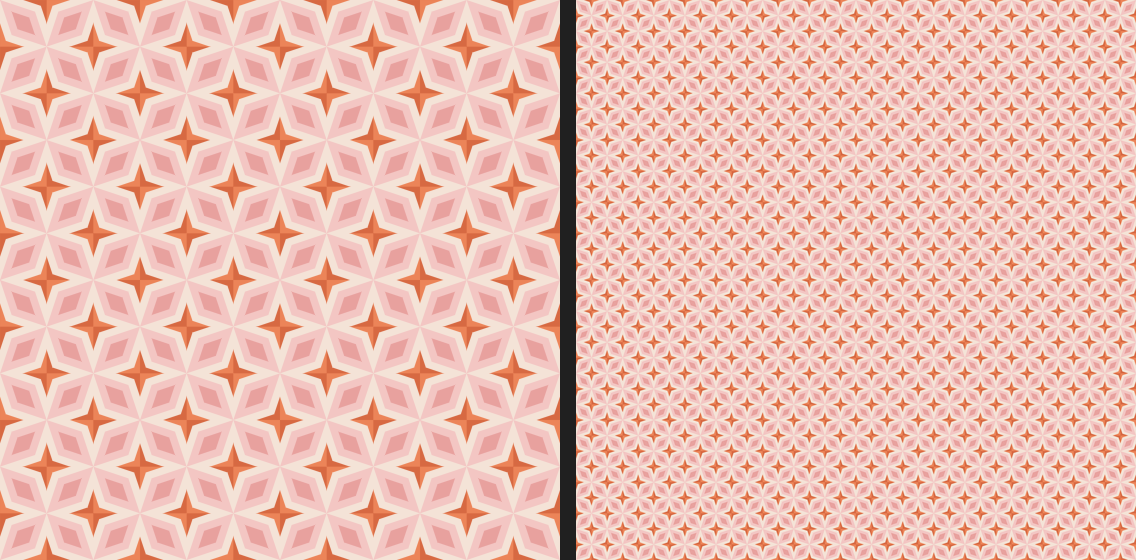
Left, the tile; right, the same tile 3 across and 3 down.
Write a Shadertoy shader that draws this pattern.

```glsl
// Lattice of nested pink rhombi with faceted four-point orange stars on cream.

const float REPEATS = 6.0;       // repeats across and down, two cells each
const float RHOMBUS_SIZE = 1.0;  // outer rhombus, tip to tip along the cell diagonal
const float CORE_SIZE = 0.5;     // inner rhombus
const float STAR_RADIUS = 0.5;   // centre to tip, in cells
const float EDGE_SOFTNESS = 0.7; // half width of the smoothed edge, in pixels

const vec3 CREAM = vec3(0.957, 0.890, 0.843);
const vec3 PINK = vec3(0.953, 0.776, 0.765);
const vec3 ROSE = vec3(0.910, 0.631, 0.620);
const vec3 ORANGE = vec3(0.925, 0.518, 0.345);
const vec3 RUST = vec3(0.843, 0.412, 0.259);

const float EDGE_GRADIENT = sqrt(10.0); // all edges have slope 1:3

// Signed distance to the edges of a rhombus lying along the x = y diagonal.
float rhombusDistance(vec2 p, float size) {
    return (abs(p.x + p.y) + 2.0 * abs(p.x - p.y) - size) / EDGE_GRADIENT;
}

// Signed distance to the edges of a star, for one folded quadrant.
float starDistance(vec2 q, float radius) {
    return (q.x + q.y + 2.0 * min(q.x, q.y) - radius) / EDGE_GRADIENT;
}

float coverage(float d, float softness) {
    return 1.0 - smoothstep(-softness, softness, d);
}

void mainImage(out vec4 fragColor, in vec2 fragCoord) {
    float cells = 2.0 * REPEATS;
    vec2 grid = cells * fragCoord / iResolution.xy;
    float softness = EDGE_SOFTNESS * cells / min(iResolution.x, iResolution.y);

    // Mirror every other cell so that rhombus tips meet at shared corners.
    vec2 cell = floor(grid);
    vec2 p = fract(grid);
    bool mirrored = mod(cell.x + cell.y, 2.0) > 0.5;
    if (mirrored) p.x = 1.0 - p.x;

    // Nested rhombi.
    vec3 color = CREAM;
    color = mix(color, PINK, coverage(rhombusDistance(p - 0.5, RHOMBUS_SIZE), softness));
    color = mix(color, ROSE, coverage(rhombusDistance(p - 0.5, CORE_SIZE), softness));

    // Offset from the nearer star, centred on one of the two free corners.
    bool nearLeft = p.x < p.y;
    vec2 q = nearLeft ? vec2(p.x, 1.0 - p.y) : vec2(1.0 - p.x, p.y);

    // Facets alternate around each star and flip between rows.
    bool rightOfStar = nearLeft != mirrored;
    bool oddRow = mod(cell.y, 2.0) > 0.5;
    float facetSign = rightOfStar == oddRow ? 1.0 : -1.0;
    float facet = smoothstep(-softness, softness, facetSign * min(q.x, q.y));
    vec3 starColor = mix(RUST, ORANGE, facet);
    color = mix(color, starColor, coverage(starDistance(q, STAR_RADIUS), softness));

    fragColor = vec4(color, 1.0);
}
```
